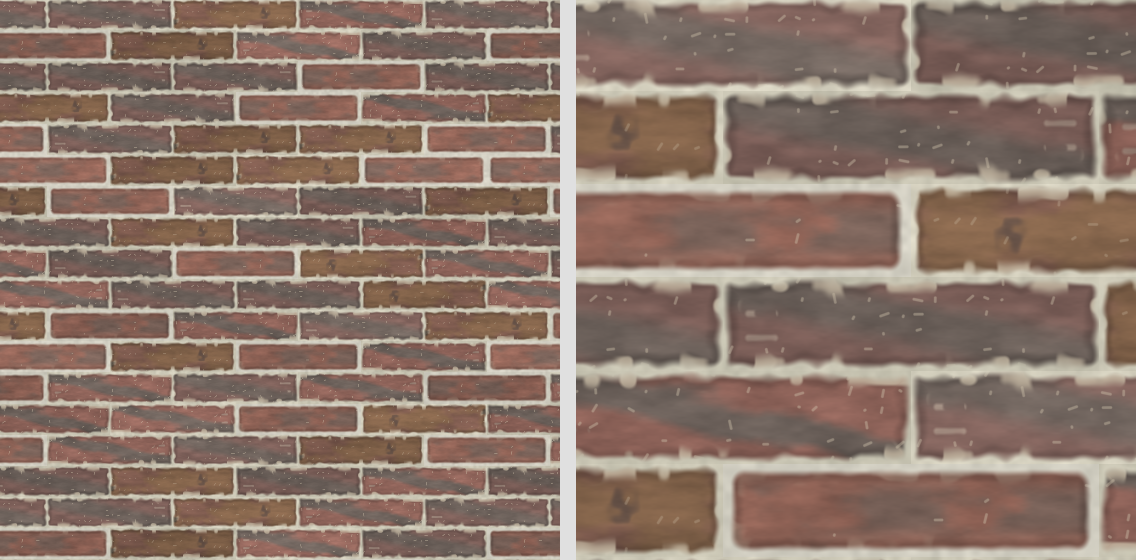
Left: the whole. Right: its middle third, enlarged.
Write a three.js fragment shader that draws this texture.

```glsl
// Weathered brick wall in running bond with pale, uneven mortar joints
varying vec2 vUv;

float hash(vec2 p) {
  vec3 q = fract(p.xyx * 0.1031);
  q += dot(q, q.yzx + 33.33);
  return fract((q.x + q.y) * q.z);
}

float noise(vec2 p) {
  vec2 i = floor(p), f = fract(p);
  f = f * f * (3.0 - 2.0 * f);
  return mix(mix(hash(i), hash(i + vec2(1.0, 0.0)), f.x),
             mix(hash(i + vec2(0.0, 1.0)), hash(i + 1.0), f.x), f.y);
}

float fbm(vec2 p) {
  float sum = 0.0, gain = 0.53;
  for (int i = 0; i < 4; i++) {
    sum += gain * noise(p);
    p = p * 2.03 + 17.0;
    gain *= 0.5;
  }
  return sum;
}

float roundBox(vec2 p, vec2 halfSize, float radius) {
  vec2 q = abs(p) - halfSize + radius;
  return length(max(q, 0.0)) + min(max(q.x, q.y), 0.0) - radius;
}

// Short slanted scratches, at most one in each grid cell
float flecks(vec2 p, float density) {
  vec2 cell = floor(p), f = fract(p) - 0.5;
  f -= 0.3 * (vec2(hash(cell + 3.1), hash(cell + 7.7)) - 0.5);
  float angle = 2.4 * hash(cell + 11.3) - 0.6;
  vec2 dir = vec2(cos(angle), sin(angle));
  float reach = 0.25 * hash(cell + 5.9);
  float d = length(f - dir * clamp(dot(f, dir), -reach, reach));
  return (1.0 - smoothstep(0.03, 0.13, d)) * step(hash(cell + 19.0), density);
}

void main() {
  // Running bond: 18 courses, the bricks repeat every 4 across and 16 up
  vec2 wall = vec2(vUv.x / 0.2243, vUv.y * 18.0 - 0.03);
  float course = floor(wall.y);
  wall.x += 0.125 + 0.5 * mod(course, 2.0);
  vec2 id = mod(floor(wall), vec2(4.0, 16.0));
  vec2 p = (fract(wall) - 0.5) * vec2(4.037, 1.0);

  // Four kinds of brick, some turned end to end
  float pick = hash(id + 41.0);
  float tone = hash(id + 73.0);
  bool isSmooth = pick < 0.27;
  bool isBrown = pick >= 0.27 && pick < 0.54;
  bool isDark = pick > 0.74;
  vec2 t = hash(id + 97.0) < 0.4 ? -p : p;
  vec2 s = t + (isSmooth ? 20.0 : isBrown ? 40.0 : isDark ? 60.0 : 80.0);

  // Outline: clean and rounded, or ragged
  float d = isSmooth ? roundBox(p, vec2(1.90, 0.405), 0.13)
                     : roundBox(p, vec2(1.965, 0.43), 0.05);
  d += (noise(s * 6.0) - 0.5) * (isSmooth ? 0.025 : 0.075);

  // Brick faces
  float grain = fbm(s * vec2(2.5, 7.0));
  float blotch = fbm(s * vec2(1.3, 2.2) + 9.0);
  vec3 face;
  if (isSmooth) {
    face = mix(vec3(0.56, 0.385, 0.335), vec3(0.47, 0.38, 0.345),
               smoothstep(0.35, 0.65, blotch) * (1.0 - smoothstep(0.1, 0.4, abs(t.y))));
  } else if (isBrown) {
    face = mix(vec3(0.47, 0.34, 0.295), vec3(0.50, 0.38, 0.285),
               smoothstep(0.3, 0.6, blotch));
    float knot = length((t - vec2(0.9, 0.04)) * vec2(0.8, 1.0)) + 0.2 * (noise(s * 9.0) - 0.5);
    face = mix(face, vec3(0.33, 0.27, 0.25), 0.75 * (1.0 - smoothstep(0.04, 0.17, knot)));
  } else {
    // Grey wedge running diagonally over a red face
    float wedge = abs(t.y + 0.21 * t.x + 0.35 * (blotch - 0.5));
    float spread = isDark ? 0.42 : 0.27;
    vec3 red = isDark ? vec3(0.49, 0.375, 0.35) : vec3(0.58, 0.405, 0.365);
    face = mix(red, vec3(0.43, 0.385, 0.36), 1.0 - smoothstep(0.1, spread, wedge));
    // Pair of pale scrapes near one end
    vec2 scrape = vec2(max(abs(t.x + 1.6) - 0.14, 0.0), abs(t.y + 0.02) - 0.13);
    float mark = 1.0 - smoothstep(0.01, 0.055, length(scrape));
    face = mix(face, vec3(0.71, 0.64, 0.58), 0.6 * mark * smoothstep(0.3, 0.55, noise(s * 8.0)));
  }
  face *= 0.93 + 0.15 * tone + 0.32 * (grain - 0.5);
  face *= 1.0 - 0.14 * smoothstep(-0.13, -0.04, d);

  // Wear: scratches inside, cream chips along the edges
  vec3 cream = vec3(0.81, 0.76, 0.67);
  float scratch = flecks(s * 5.5, isSmooth ? 0.06 : 0.22);
  face = mix(face, cream, scratch * (isBrown ? 0.28 : 0.42));
  float chip = smoothstep(0.6, 0.8, noise(s * 5.0 + 31.0)) * smoothstep(-0.17, -0.03, d);
  face = mix(face, cream, chip * (isSmooth ? 0.25 : 0.75));
  float pit = smoothstep(0.74, 0.88, noise(s * 4.0 + 57.0)) * smoothstep(-0.12, -0.02, d);
  face = mix(face, vec3(0.27, 0.25, 0.22), isBrown ? 0.8 * pit : 0.2 * pit);

  // Mortar, whiter beside the smooth bricks
  vec3 mortar = mix(vec3(0.70, 0.69, 0.62), vec3(0.89, 0.87, 0.80),
                    0.65 * fbm(vUv * 75.0) + 0.4 * tone);
  mortar = mix(mortar, vec3(0.84, 0.83, 0.80), isSmooth ? 0.5 : 0.0);
  mortar *= 0.96 + 0.08 * noise(vUv * 210.0);

  gl_FragColor = vec4(mix(face, mortar, smoothstep(-0.05, 0.045, d)), 1.0);
}
```
